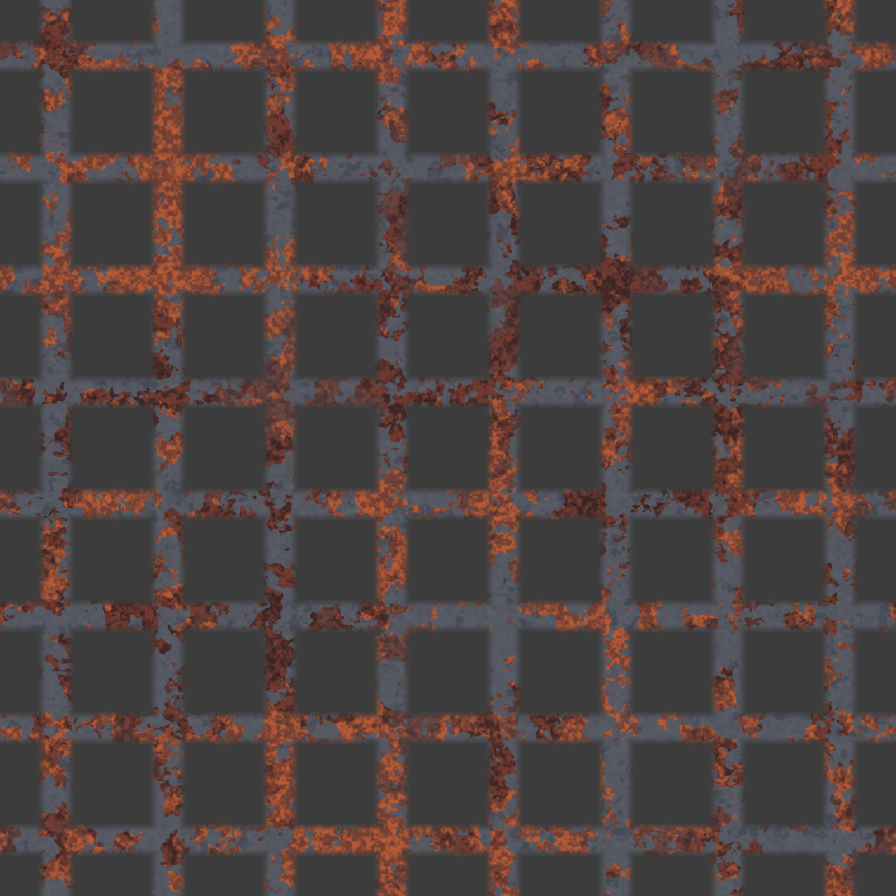
A Shadertoy shader for this texture:

```glsl
const float REPEATS = 8.0;                    // cells across and down
const vec2 BAR_HALF = vec2(0.127, 0.115);     // half widths: upright, level (in cells)
const float EDGE_SOFT = 0.048;                // blur of the bar edges (in cells)
const float RUST_LEVEL = 0.497;               // lower gives more rust
const float RUST_EDGE = 0.022;                // softness of rust borders
const float RUST_OPACITY = 0.94;
const float WARP = 0.007;                     // raggedness of rust borders

const vec3 BACKGROUND = vec3(0.236);
const vec3 STEEL = vec3(0.335, 0.348, 0.385);
const vec3 STEEL_STAIN = vec3(0.255, 0.275, 0.320);
const vec3 RUST_BRIGHT = vec3(0.735, 0.355, 0.200);
const vec3 RUST_MID = vec3(0.450, 0.240, 0.190);
const vec3 RUST_RED = vec3(0.450, 0.220, 0.175);
const vec3 RUST_DARK = vec3(0.225, 0.130, 0.125);
const vec3 RUST_FADED = vec3(0.365, 0.270, 0.270);

float hash(vec2 cell, float seed) {
    vec3 q = fract(vec3(cell, seed) * vec3(0.1031, 0.1030, 0.0973));
    q += dot(q, q.zyx + 31.32);
    return fract((q.x + q.y) * q.z);
}

// Value noise that wraps at the canvas border
float noise(vec2 uv, float freq, float seed) {
    vec2 p = uv * freq;
    vec2 f = fract(p);
    vec2 a = mod(floor(p), freq);
    vec2 b = mod(a + 1.0, freq);
    f = f * f * f * (f * (f * 6.0 - 15.0) + 10.0);
    return mix(mix(hash(a, seed), hash(vec2(b.x, a.y), seed), f.x),
               mix(hash(vec2(a.x, b.y), seed), hash(b, seed), f.x), f.y);
}

float fbm(vec2 uv, float freq, int octaves, float seed) {
    float sum = 0.0, total = 0.0, amp = 1.0;
    for (int i = 0; i < octaves; i++) {
        sum += amp * noise(uv, freq, seed + float(i) * 7.0);
        total += amp;
        amp *= 0.7;
        freq *= 2.0;
    }
    return sum / total;
}

// Soft coverage of the crossing bars
float barMask(vec2 uv) {
    vec2 d = abs(fract(uv * REPEATS) - 0.5);
    vec2 bars = 1.0 - smoothstep(BAR_HALF - EDGE_SOFT, BAR_HALF + EDGE_SOFT, d);
    return max(bars.x, bars.y);
}

vec3 steelColor(vec2 uv, float grain) {
    float stain = smoothstep(0.60, 0.76, fbm(uv, 70.0, 3, 11.0));
    return mix(STEEL, STEEL_STAIN, 0.7 * stain) * (0.93 + 0.14 * grain);
}

vec3 rustColor(vec2 uv, float grain) {
    float region = fbm(uv, 7.0, 2, 23.0);
    float flakes = fbm(uv, 50.0, 4, 41.0);
    float fleck = smoothstep(0.25, 0.80, grain);

    vec3 fresh = mix(RUST_MID, RUST_BRIGHT, fleck);
    vec3 old = mix(RUST_DARK, RUST_RED, smoothstep(0.36, 0.68, 0.5 * grain + 0.5 * flakes));
    float fade = smoothstep(0.46, 0.64, fbm(uv, 11.0, 3, 59.0));
    old = mix(old, RUST_FADED * (0.85 + 0.3 * grain), 0.6 * fade);

    // Whole regions lean to fresh or old rust, broken up by flakes
    float age = 0.4 * region + 0.6 * flakes;
    return mix(fresh, old, smoothstep(0.455, 0.565, age));
}

void mainImage(out vec4 fragColor, in vec2 fragCoord) {
    vec2 uv = fragCoord / iResolution.y;

    // Ragged coordinates for the rust
    vec2 shift = vec2(fbm(uv, 80.0, 2, 71.0), fbm(uv, 80.0, 2, 97.0)) - 0.5;
    vec2 ragged = uv + WARP * shift;

    // Rust cover: broad spread plus small patches
    float grain = fbm(uv, 190.0, 2, 113.0);
    float spread = 0.2 * fbm(uv, 9.0, 2, 131.0) + 0.8 * fbm(ragged, 36.0, 4, 149.0);
    float rust = smoothstep(RUST_LEVEL - RUST_EDGE, RUST_LEVEL + RUST_EDGE, spread);

    vec3 metal = mix(steelColor(uv, grain), rustColor(ragged, grain), rust * RUST_OPACITY);
    fragColor = vec4(mix(BACKGROUND, metal, barMask(uv)), 1.0);
}
```
